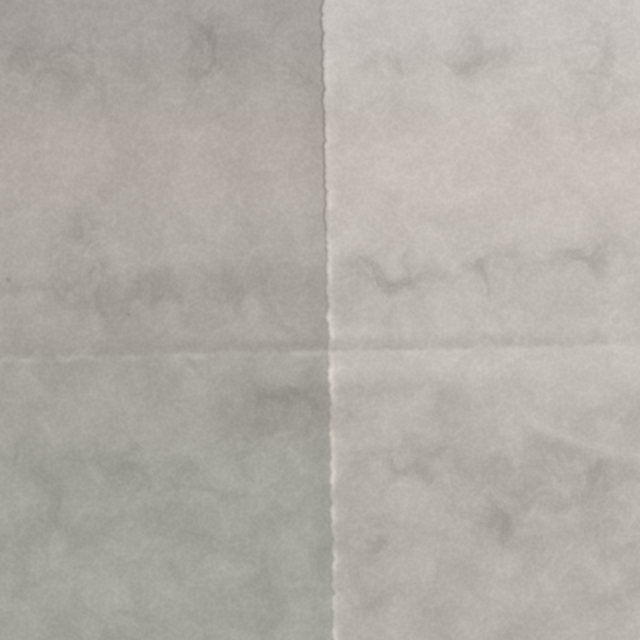
Write a Shadertoy shader that draws this texture.

```glsl
// Aged, unevenly lit paper with a cross of folds, a curved wrinkle and soft stains.

vec2 hash2(vec2 p) {
    vec3 q = fract(p.xyx * vec3(0.1031, 0.103, 0.0973));
    q += dot(q, q.yzx + 33.33);
    return fract((q.xx + q.yz) * q.zy);
}

// Smooth cellular noise, centred near zero
float cells(vec2 p) {
    vec2 cell = floor(p), local = fract(p);
    float sum = 0.0;
    for (int y = -1; y <= 1; y++)
    for (int x = -1; x <= 1; x++) {
        vec2 offset = vec2(x, y);
        vec2 d = offset + hash2(cell + offset + 50.0) - local;
        sum += exp(-8.0 * dot(d, d));
    }
    return -log(sum + 0.02) / 8.0 - 0.12;
}

float layeredCells(vec2 p) {
    float sum = 0.0, weight = 1.0;
    for (int i = 0; i < 4; i++) {
        sum += weight * cells(p);
        p = mat2(1.6, 1.2, -1.2, 1.6) * p + 7.3;
        weight *= 0.62;
    }
    return sum;
}

// Bell curve around zero
float bell(float d, float width) {
    return exp(-d * d / (width * width));
}

float stain(vec2 p, vec2 centre, vec2 size) {
    vec2 d = (p - centre) / size;
    return exp(-dot(d, d));
}

void mainImage(out vec4 fragColor, in vec2 fragCoord) {
    vec2 uv = fragCoord / iResolution.xy;

    // Signed distances to the two folds, with torn fibres along them
    float tearV = cells(vec2(3.5, uv.y * 38.0)) + 0.6 * cells(vec2(8.5, uv.y * 95.0));
    float tearH = cells(vec2(uv.x * 30.0, 5.5)) + 0.6 * cells(vec2(uv.x * 85.0, 2.5));
    float across = uv.x - (0.521 - 0.017 * uv.y + 0.008 * tearV);
    float rise = uv.y - (0.441 + 0.021 * uv.x + 0.007 * tearH);
    float rightSide = smoothstep(-0.006, 0.006, across);
    float lower = 1.0 - smoothstep(0.15, 0.75, uv.y);

    // Broad light on the two halves
    float leftTone = 0.652 + 0.042 * bell(uv.y - 0.71, 0.2) + 0.02 * (uv.x - 0.25);
    float rightTone = mix(0.708, 0.767, smoothstep(0.05, 0.75, uv.y));
    rightTone += 0.03 * (uv.x - 0.75) + 0.012 * smoothstep(0.8, 1.0, uv.y);
    rightTone += 0.022 * bell(rise + 0.026, 0.026);
    float tone = mix(leftTone, rightTone, rightSide);

    // Mottling and stains broken up by noise
    vec2 warped = uv + 0.06 * vec2(cells(uv * 17.0), cells(uv * 19.0 + 9.0));
    float mottle = layeredCells(warped * vec2(10.0, 11.0) + 3.0);
    float blotch = layeredCells(warped * 23.0 + 11.0);
    float stains = stain(warped, vec2(0.32, 0.92), vec2(0.05, 0.06))
        + 0.7 * stain(warped, vec2(0.09, 0.90), vec2(0.10, 0.05))
        + 0.8 * stain(warped, vec2(0.47, 0.90), vec2(0.03, 0.03))
        + stain(warped, vec2(0.75, 0.915), vec2(0.055, 0.03))
        + 0.8 * stain(warped, vec2(0.61, 0.90), vec2(0.04, 0.025))
        + 0.7 * stain(warped, vec2(0.94, 0.89), vec2(0.04, 0.10))
        + 1.2 * stain(warped, vec2(0.61, 0.575), vec2(0.07, 0.03))
        + 1.1 * stain(warped, vec2(0.77, 0.58), vec2(0.04, 0.035))
        + 1.1 * stain(warped, vec2(0.91, 0.595), vec2(0.06, 0.035))
        + 0.8 * stain(warped, vec2(0.13, 0.63), vec2(0.035, 0.05))
        + 0.7 * stain(warped, vec2(0.22, 0.545), vec2(0.20, 0.035))
        + 0.8 * stain(warped, vec2(0.64, 0.28), vec2(0.09, 0.03))
        + 0.8 * stain(warped, vec2(0.91, 0.24), vec2(0.09, 0.05))
        + 0.9 * stain(warped, vec2(0.76, 0.185), vec2(0.05, 0.03))
        + 0.8 * stain(warped, vec2(0.58, 0.15), vec2(0.04, 0.03))
        + 0.7 * stain(warped, vec2(0.44, 0.36), vec2(0.07, 0.04))
        + 0.6 * stain(warped, vec2(0.22, 0.25), vec2(0.10, 0.03));
    tone -= stains * clamp(0.042 + 0.10 * blotch, 0.008, 0.075);
    tone -= mottle * mix(0.045, 0.075, lower) + blotch * 0.025;

    // Vertical fold: thin dark crack on top, broken worn edge further down
    float wear = smoothstep(-0.08, 0.10, cells(vec2(uv.y * 17.0, 6.5)));
    float upper = smoothstep(0.5, 0.72, uv.y);
    tone -= 0.014 * bell(across + 0.016, 0.018);
    tone -= bell(across + 0.002, 0.0026) * mix(0.03, 0.10, upper);
    tone += mix(0.055, 0.02, upper) * (0.5 + wear) * bell(across - 0.003, 0.0045);
    tone += 0.025 * wear * bell(across - 0.009, 0.009);

    // Horizontal fold: soft shadow above, faint interrupted ridge below
    float centreFade = smoothstep(0.15, 0.42, uv.x);
    float rightFade = 1.0 - 0.5 * smoothstep(0.7, 1.0, uv.x);
    float gaps = smoothstep(-0.10, 0.08, cells(vec2(uv.x * 14.0, 9.5)));
    tone -= bell(rise - 0.010, 0.010) * mix(0.010, 0.040, centreFade) * rightFade;
    tone -= 0.04 * rightSide * gaps * bell(rise - 0.002, 0.004) * rightFade;
    tone += bell(rise + 0.004, 0.005) * mix(0.035, 0.012, rightSide) * (0.3 + gaps);
    tone -= 0.025 * bell(rise + 0.062, 0.016) * smoothstep(0.35, 0.5, uv.x)
        * (1.0 - smoothstep(0.6, 0.75, uv.x));

    // Curved wrinkle at the lower right
    float bend = uv.y - (0.277 + 0.27 * (1.0 - uv.x) + 0.05 * exp(-(uv.x - 0.8) * 45.0));
    float bendMask = smoothstep(0.79, 0.85, uv.x);
    tone += 0.025 * bendMask * bell(bend - 0.007, 0.010);
    tone -= 0.03 * bendMask * bell(bend + 0.016, 0.018);

    // Fibre grain and two small specks
    tone += 0.03 * cells(uv * 83.0) + 0.045 * cells(mat2(0.8, 0.6, -0.6, 0.8) * uv * 165.0);
    tone -= 0.10 * stain(uv, vec2(0.013, 0.563), vec2(0.004)) + 0.06 * stain(uv, vec2(0.201, 0.509), vec2(0.003));

    // Warm paper, greener toward the shaded lower left
    float green = lower * mix(0.9, 0.4, rightSide);
    vec3 tint = mix(vec3(0.004, -0.018, -0.048), vec3(-0.005, -0.006, -0.038), green);
    tint.b += 0.016 * smoothstep(0.75, 1.0, uv.y);
    fragColor = vec4(clamp(tone + tint, 0.0, 1.0), 1.0);
}
```
